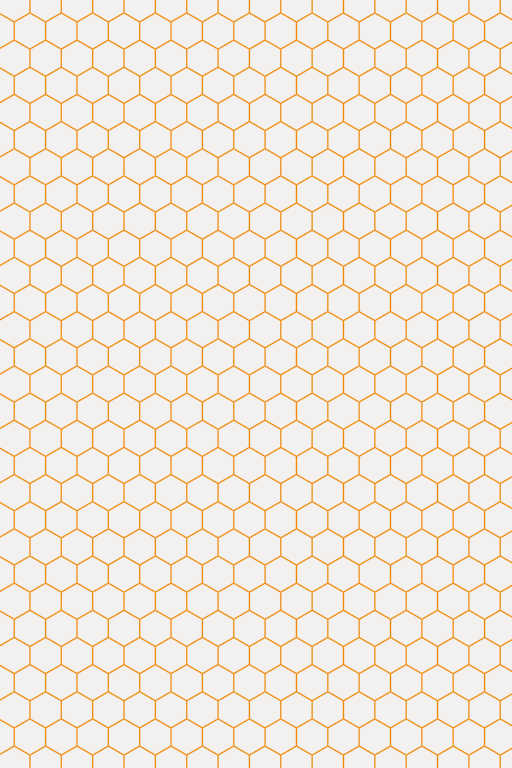
Reproduce this pattern procedurally as a Shadertoy shader.

```glsl
// Draws a honeycomb of thin orange outlines on a pale warm-grey ground.

const float CELLS_ACROSS = 16.33;            // hexagon widths per canvas width
const vec2  GRID_SHIFT   = vec2(0.29, 0.0);  // a cell centre, from the canvas centre
const float LINE_WIDTH   = 0.0405;           // in hexagon widths
const float SOFTNESS     = 1.15;             // filter footprint in pixels
const vec3  GROUND       = vec3(0.950, 0.946, 0.938);
const vec3  ORANGE       = vec3(0.935, 0.530, 0.020);

// Offset from the nearest centre of a lattice of unit-wide, pointy-top hexagons
vec2 hexLocal(vec2 p) {
    vec2 period = vec2(1.0, sqrt(3.0));
    vec2 a = mod(p, period) - 0.5 * period;
    vec2 b = mod(p - 0.5 * period, period) - 0.5 * period;
    return dot(a, a) < dot(b, b) ? a : b;
}

// Distance from a point inside a unit-wide hexagon to its nearest side
float hexEdgeDistance(vec2 q) {
    q = abs(q);
    return 0.5 - max(q.x, dot(q, vec2(0.5, 0.5 * sqrt(3.0))));
}

// Box-filtered coverage of a line, correct even when thinner than the footprint
float lineCoverage(float dist, float width, float footprint) {
    float halfWidth = 0.5 * width;
    float halfFoot = 0.5 * footprint;
    float overlap = min(dist + halfFoot, halfWidth) - max(dist - halfFoot, -halfWidth);
    return max(overlap, 0.0) / footprint;
}

void mainImage(out vec4 fragColor, in vec2 fragCoord) {
    // Canvas to cell units
    float unitsPerPixel = CELLS_ACROSS / iResolution.x;
    vec2 p = (fragCoord - 0.5 * iResolution.xy) * unitsPerPixel - GRID_SHIFT;

    // Outline over ground
    float edge = hexEdgeDistance(hexLocal(p));
    float ink = lineCoverage(edge, LINE_WIDTH, SOFTNESS * unitsPerPixel);
    fragColor = vec4(mix(GROUND, ORANGE, ink), 1.0);
}
```
